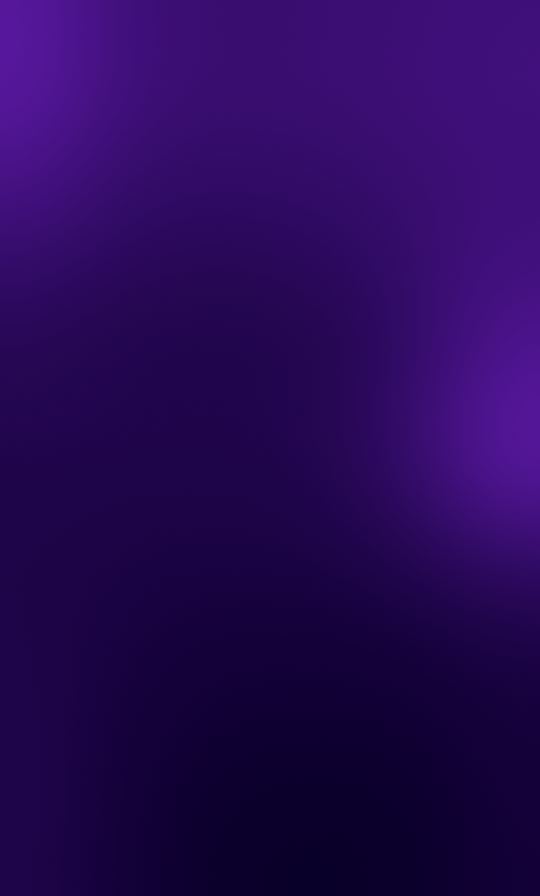
A Shadertoy shader for this background:

```glsl
// A deep violet backdrop: a dark vertical fade lit by soft glows at the
// left and right edges. All light sums into one scalar level, which a
// single colour ramp turns into indigo and violet.

// Soft elliptical light with separate reach along each axis.
float glow(vec2 p, vec2 centre, vec2 reach) {
    vec2 d = (p - centre) / reach;
    return exp(-dot(d, d));
}

// Smooth fall from one at 'full' to zero at 'none'.
float fade(float full, float none, float x) {
    return 1.0 - smoothstep(full, none, x);
}

// Vertical fade: violet top, indigo middle, near-black foot.
float backdrop(float depth) {
    return 0.035 + 0.09 * fade(0.42, 0.98, depth)
                 + 0.095 * fade(0.06, 0.42, depth);
}

// Edge light that spreads upwards and cuts off faster below.
float sideGlow(vec2 p, vec2 centre) {
    float width = mix(0.265, 0.36, fade(0.1, 0.42, p.y));
    float height = p.y < centre.y ? 0.24 : 0.155;
    return glow(p, centre, vec2(width, height));
}

// Ramp from midnight indigo to bright violet.
vec3 violetRamp(float level) {
    return vec3(level, max(0.0, 0.34 * (level - 0.07)), 0.11 + 1.48 * level);
}

// Fine grain that hides banding in the slow gradients.
float grain(vec2 p) {
    return fract(sin(dot(p, vec2(12.99, 78.23))) * 43758.5) - 0.5;
}

void mainImage(out vec4 fragColor, in vec2 fragCoord) {
    vec2 uv = fragCoord / iResolution.xy;
    vec2 p = vec2(uv.x, 1.0 - uv.y); // y is depth below the top edge

    float level = backdrop(p.y);

    // Main lights
    level += 0.12 * glow(p, vec2(0.0, 0.04), vec2(0.21, 0.28));
    level += 0.205 * sideGlow(p, vec2(1.0, 0.49));

    // Faint lifts in the remaining corners
    level += 0.025 * glow(p, vec2(1.0, 0.0), vec2(0.3, 0.2));
    float foot = smoothstep(0.5, 0.95, p.y);
    level += foot * 0.083 * exp(-pow(p.x / 0.27, 2.0));
    level += foot * 0.035 * exp(-pow((1.0 - p.x) / 0.2, 2.0));

    vec3 colour = violetRamp(level) + grain(uv) / 255.0;
    fragColor = vec4(clamp(colour, 0.0, 1.0), 1.0);
}
```
